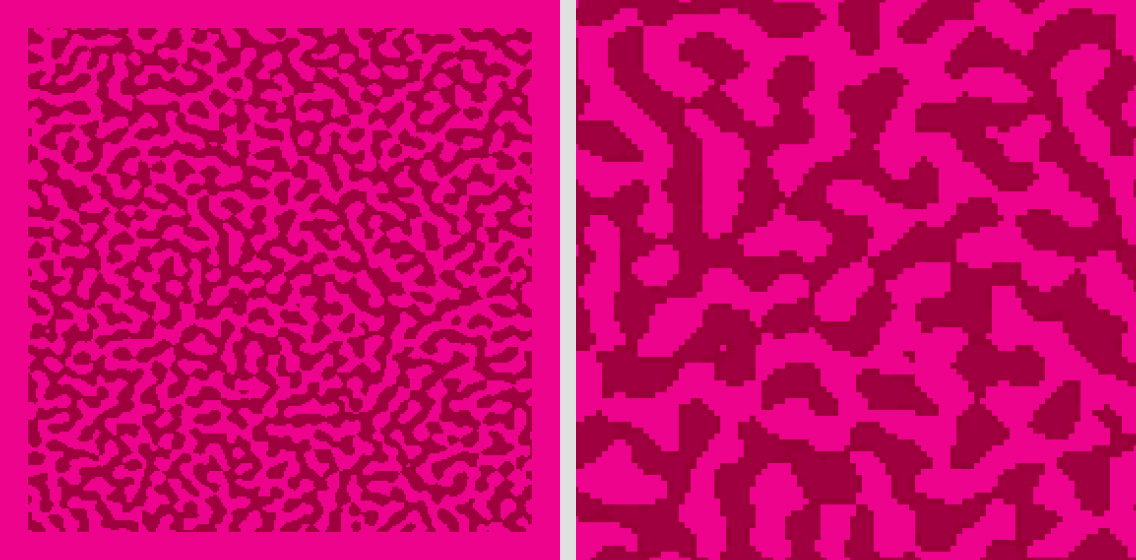
Left, the full canvas; right, a detail of the centre.
Give the GLSL for this pattern, as a Shadertoy shader.

```glsl
// A square panel of crimson labyrinth blotches with stepped edges on a magenta ground.

#define MARGIN   0.05    // border, in canvas units
#define CELLS    256.0   // steps across the panel
#define GRAIN    0.0128  // kernel width that sets the stripe size
#define SPACING  0.0145  // mean distance between noise impulses
#define STRETCH  1.06    // slight horizontal lengthening
#define RIM      0.18    // field depth of the darker rim
#define MAGENTA  vec3(0.93, 0.01, 0.55)
#define CRIMSON  vec3(0.63, 0.00, 0.25)
#define RIM_RED  vec3(0.60, 0.00, 0.22)

vec3 hash32(vec2 p) {
    vec3 q = fract(p.xyx * vec3(0.1031, 0.1030, 0.0973));
    q += dot(q, q.yxz + 33.33);
    return fract((q.xxy + q.yzz) * q.zyx);
}

// Band-limited noise: random impulses under a ringed, radial kernel.
float labyrinthField(vec2 p) {
    p *= vec2(1.0 / STRETCH, STRETCH);
    vec2 home = floor(p / SPACING);
    float sum = 0.0;
    for (int j = -3; j <= 3; j++) {
        for (int i = -3; i <= 3; i++) {
            vec2 site = home + vec2(i, j);
            vec3 rnd = hash32(site + 17.0);
            vec2 d = (p - (site + rnd.xy) * SPACING) / GRAIN;
            float u = 0.5 * dot(d, d);
            sum += (2.0 * rnd.z - 1.0) * (1.0 - 2.0 * u + 0.5 * u * u) * exp(-u);
        }
    }
    return sum;
}

// Flat colour of one step of the panel; the ground lies outside it.
vec3 cellColour(vec2 cell) {
    if (any(lessThan(cell, vec2(0.0))) || any(greaterThanEqual(cell, vec2(CELLS)))) return MAGENTA;
    float field = labyrinthField((cell + 0.5) * (1.0 - 2.0 * MARGIN) / CELLS);
    if (field < 0.0) return MAGENTA;
    return field < RIM ? RIM_RED : CRIMSON;
}

void mainImage(out vec4 fragColor, in vec2 fragCoord) {
    float side = min(iResolution.x, iResolution.y);
    vec2 uv = (fragCoord - 0.5 * iResolution.xy) / side + 0.5;
    float cellsPerUnit = CELLS / (1.0 - 2.0 * MARGIN);
    vec2 grid = (uv - MARGIN) * cellsPerUnit;

    // Blend the cells on both sides of the nearest seam by pixel coverage.
    float pixel = min(cellsPerUnit / side, 1.0);
    vec2 seam = floor(grid + 0.5);
    vec2 cover = clamp((grid - seam) / pixel + 0.5, 0.0, 1.0);

    vec3 colour = vec3(0.0);
    for (int k = 0; k < 4; k++) {
        vec2 corner = vec2(k & 1, k >> 1);
        vec2 share = mix(1.0 - cover, cover, corner);
        float weight = share.x * share.y;
        if (weight > 0.0) colour += weight * cellColour(seam - 1.0 + corner);
    }
    fragColor = vec4(colour, 1.0);
}
```
